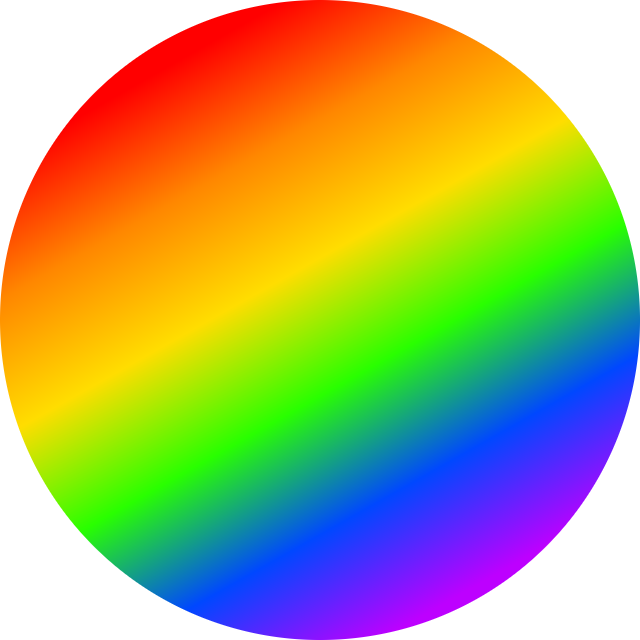
Give the GLSL for this background, as a Shadertoy shader.

```glsl
// A rainbow disc on white, touching all four sides of the canvas.
// Six evenly spaced colour stops are blended along a tilted axis,
// and a circle distance function masks the disc with a smooth edge.

// Blend six colour stops; t runs from 0 (red) to 5 (violet).
vec3 rainbow(float t) {
    vec3 stops[6] = vec3[6](
        vec3(1.00, 0.00, 0.00),   // red
        vec3(1.00, 0.53, 0.00),   // orange
        vec3(1.00, 0.867, 0.00),  // yellow
        vec3(0.16, 1.00, 0.00),   // green
        vec3(0.00, 0.28, 1.00),   // blue
        vec3(0.74, 0.00, 1.00));  // violet
    vec3 color = stops[0];
    for (int i = 1; i < 6; i++) {
        color = mix(color, stops[i], clamp(t - float(i - 1), 0.0, 1.0));
    }
    return color;
}

void mainImage(out vec4 fragColor, in vec2 fragCoord) {
    // Centred coordinates: the shorter side spans -0.5 to 0.5.
    float unit = min(iResolution.x, iResolution.y);
    vec2 p = (fragCoord - 0.5 * iResolution.xy) / unit;

    // Gradient axis, pointing down and to the right.
    float tilt = radians(29.45);
    float along = dot(p, vec2(sin(tilt), -cos(tilt)));
    vec3 disc = rainbow((along + 0.4615) / 0.1885);

    // Disc mask, softened over about one pixel.
    float edge = (length(p) - 0.5) * unit;
    float inside = clamp(0.5 - edge, 0.0, 1.0);

    fragColor = vec4(mix(vec3(1.0), disc, inside), 1.0);
}
```
